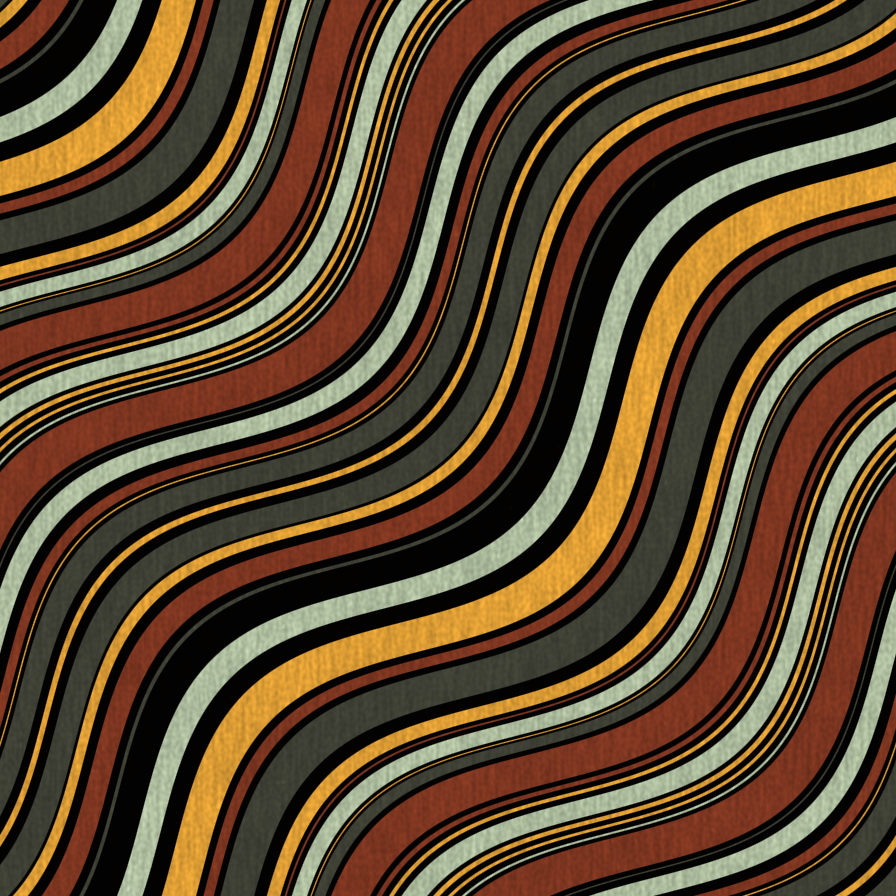
A Shadertoy shader for this pattern:

```glsl
// Diagonal retro stripes that sway in a sine wave, printed on woven cloth.
// One phase runs across the bands; a looped list of stripes colours it, and
// wrapping gradient noise adds threads and flecks. One repeat across and down.

#define REPEATS 1.0        // stripe sets across and down, whole number
#define WAVES 1.0          // sways along the diagonal, whole number
#define SWAY 0.094         // wave height, in canvas widths
#define UNITS 768.0        // stripe list units per repeat
#define SOFTNESS 0.0022    // smallest edge blur
#define THREAD 0.16        // strength of the vertical threads
#define GRAIN 0.14         // strength of the fine grain
#define FLECKS 0.10        // brightness of stray fibres
#define INK vec3(0.012, 0.008, 0.006)

const float TAU = 6.2831853;
const int STRIPES = 27;

// Stripe middles, widths and tone numbers, in order across one repeat
const float MIDDLE[STRIPES] = float[](
    9., 67., 131., 171., 210., 259., 275., 293., 308.,
    319., 356., 389., 402., 425., 446., 458., 469., 501.,
    534., 557., 590., 603., 624., 654., 687., 714., 749.);
const float WIDTH[STRIPES] = float[](
    5., 32., 46., 14., 46., 18., 2.5, 20., 1.6,
    14., 46., 6., 5., 25., 6., 4., 3., 50.,
    2., 25., 13., 2., 29., 8., 32., 14., 29.);
const int TONE[STRIPES] = int[](
    0, 3, 2, 1, 0, 2, 1, 3, 2,
    0, 1, 1, 2, 3, 2, 2, 3, 1,
    0, 3, 1, 2, 0, 2, 0, 2, 1);

// Charcoal, rust, gold, sage
const vec3 PALETTE[4] = vec3[](
    vec3(0.245, 0.250, 0.205), vec3(0.490, 0.210, 0.125),
    vec3(0.865, 0.615, 0.205), vec3(0.675, 0.735, 0.615));

// Unit gradient at a lattice point
vec2 gradientAt(vec2 cell, float seed) {
    uvec2 q = uvec2(cell) * uvec2(1597u, 3571u);
    uint h = (q.x ^ q.y) + uint(seed) * 7919u;
    h = (h ^ (h >> 15)) * 73244475u;
    h = (h ^ (h >> 13)) * 73244475u;
    h ^= h >> 16;
    float angle = TAU * float(h & 65535u) / 65536.0;
    return vec2(cos(angle), sin(angle));
}

// Gradient noise on a lattice of whole cells that wraps at the canvas edges
float wrapNoise(vec2 uv, vec2 cells, float seed) {
    vec2 p = uv * cells, i = floor(p), f = p - i;
    vec2 s = f * f * f * (f * (f * 6.0 - 15.0) + 10.0);
    vec2 a = mod(i, cells), b = mod(i + 1.0, cells);
    float n00 = dot(gradientAt(a, seed), f);
    float n10 = dot(gradientAt(vec2(b.x, a.y), seed), f - vec2(1, 0));
    float n01 = dot(gradientAt(vec2(a.x, b.y), seed), f - vec2(0, 1));
    float n11 = dot(gradientAt(b, seed), f - 1.0);
    return mix(mix(n00, n10, s.x), mix(n01, n11, s.x), s.y);
}

// Position across the bands; whole numbers start a new repeat
float bandPhase(vec2 uv) {
    return REPEATS * (uv.x - uv.y - SWAY * cos(TAU * WAVES * (uv.x + uv.y)));
}

vec3 stripeColor(float phase, float blur) {
    vec3 color = INK;
    for (int i = 0; i < STRIPES; i++) {
        float offset = abs(fract(phase - MIDDLE[i] / UNITS + 0.5) - 0.5);
        float inside = 0.5 * WIDTH[i] / UNITS - offset;
        color = mix(color, PALETTE[TONE[i]], clamp(0.5 + inside / blur, 0.0, 1.0));
    }
    return color;
}

void mainImage(out vec4 fragColor, in vec2 fragCoord) {
    vec2 uv = fragCoord / iResolution.xy;
    float phase = bandPhase(uv);
    float blur = max(length(vec2(dFdx(phase), dFdy(phase))), SOFTNESS);
    vec3 color = stripeColor(phase, blur);

    // Cloth: upright threads, fine grain and faint broad fading
    float threads = wrapNoise(uv, vec2(190, 26), 1.0);
    float grain = wrapNoise(uv, vec2(230, 170), 2.0);
    float fading = wrapNoise(uv, vec2(9, 9), 3.0);
    color *= 1.0 + THREAD * threads + GRAIN * grain + 0.05 * fading;

    // Stray pale fibres, scarcely seen on the ink
    float fibre = smoothstep(0.42, 0.62, wrapNoise(uv, vec2(150, 75), 4.0));
    color += FLECKS * fibre * (0.1 + color);

    fragColor = vec4(clamp(color, 0.0, 1.0), 1.0);
}
```
